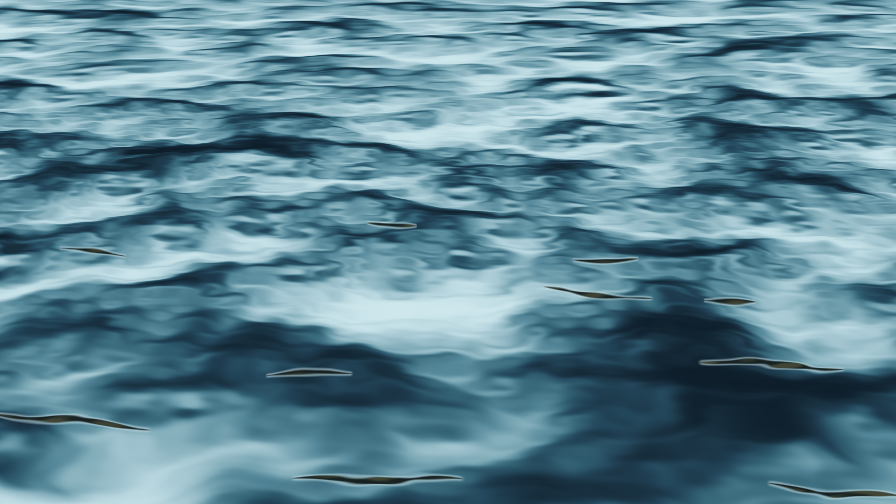
Reproduce this texture procedurally as a WebGL 2 fragment shader.

```glsl
#version 300 es
precision highp float;
// Rippled open water receding in perspective, with thin dark slicks between the waves.

uniform vec2 u_resolution;
out vec4 fragColor;

const float HORIZON = 1.4;             // height of the vanishing line, in canvas heights
const float BASE_FREQ = 4.5;           // lowest wave frequency along depth
const float STRETCH = 0.23;            // sideways frequency relative to depth
const float SHEAR = 0.08;              // slant of alternate wave trains
const float STEEPNESS = 0.018;         // sharpens the far side of each crest
const float NOISE_SIGMA = 0.2;         // spread of one gradient noise layer
const vec2 TONE_BIAS = vec2(-0.42, 0.42);  // near, far
const vec2 TONE_GAIN = vec2(1.05, 0.85);   // near, far
const vec2 SLICK_CELL = vec2(0.45, 0.075);
const float SLICK_CHANCE = 0.4;
const float SLICK_TOP = 0.62;
const vec3 SLICK_DARK = vec3(0.09, 0.13, 0.13);
const vec3 SLICK_OLIVE = vec3(0.25, 0.27, 0.21);
const vec3 SLICK_RIM = vec3(0.74, 0.85, 0.88);

// Water colours from shade to sky reflection, and the area share each is centred on
const vec3 WATER[8] = vec3[8](
  vec3(0.05, 0.11, 0.16), vec3(0.09, 0.18, 0.24), vec3(0.14, 0.28, 0.36),
  vec3(0.21, 0.40, 0.47), vec3(0.33, 0.53, 0.60), vec3(0.50, 0.67, 0.72),
  vec3(0.67, 0.80, 0.84), vec3(0.81, 0.91, 0.93));
const float SHARE[8] = float[8](0.0, 0.06, 0.175, 0.30, 0.455, 0.65, 0.88, 1.0);

vec2 hash2(vec2 cell) {
  uvec2 v = uvec2(ivec2(cell)) * 1664525u + 1013904223u;
  v.x += v.y * 1664525u;
  v.y += v.x * 1664525u;
  v ^= v >> 16u;
  v.x += v.y * 1664525u;
  v.y += v.x * 1664525u;
  v ^= v >> 16u;
  return vec2(v & 65535u) / 65535.0;
}

float cornerSlope(vec2 cell, vec2 corner, vec2 f) {
  vec2 g = hash2(cell + corner) * 2.0 - 1.0;
  return dot(g / max(length(g), 0.01), f - corner);
}

float gradientNoise(vec2 p) {
  vec2 c = floor(p), f = p - c;
  vec2 w = f * f * f * (f * (f * 6.0 - 15.0) + 10.0);
  float low = mix(cornerSlope(c, vec2(0, 0), f), cornerSlope(c, vec2(1, 0), f), w.x);
  float high = mix(cornerSlope(c, vec2(0, 1), f), cornerSlope(c, vec2(1, 1), f), w.x);
  return mix(low, high, w.y);
}

// Layered waves with unit spread; layers finer than a pixel fade out
float waves(vec2 surface, float footprint, float fineGain) {
  float sum = 0.0, power = 0.0, weight = 0.6, freq = BASE_FREQ;
  for (int i = 0; i < 5; i++) {
    float slant = (i % 2 == 0) ? SHEAR : -SHEAR;
    vec2 q = vec2(surface.x * STRETCH, surface.y + slant * surface.x) * freq;
    float w = weight * (1.0 - smoothstep(0.25, 0.6, freq * footprint));
    sum += w * gradientNoise(q + vec2(17.3, 41.7) * float(i + 1));
    power += w * w;
    weight = (i == 0) ? 1.0 : weight * fineGain;
    freq *= 2.0;
  }
  return sum / (NOISE_SIGMA * sqrt(power));
}

vec3 waterColour(float share) {
  vec3 c = WATER[0];
  for (int i = 1; i < 8; i++)
    c = mix(c, WATER[i], clamp((share - SHARE[i - 1]) / (SHARE[i] - SHARE[i - 1]), 0.0, 1.0));
  return c;
}

// Scattered tapering slicks with a pale rim
vec3 addSlicks(vec3 colour, vec2 p, float pixel) {
  vec2 home = floor(p / SLICK_CELL);
  float ragged = gradientNoise(p * vec2(14.0, 60.0));
  for (int j = -1; j <= 1; j++)
    for (int i = -1; i <= 1; i++) {
      vec2 cell = home + vec2(i, j);
      vec2 place = hash2(cell + 71.0), shape = hash2(cell + 233.0), pick = hash2(cell + 409.0);
      vec2 centre = (cell + 0.5 + (place - 0.5) * 0.6) * SLICK_CELL;
      if (pick.x > SLICK_CHANCE || centre.y > SLICK_TOP) continue;
      float size = mix(1.0, 0.5, clamp(centre.y / SLICK_TOP, 0.0, 1.0));
      vec2 d = p - centre;
      float u = d.x / (size * mix(0.07, 0.2, shape.x));
      float bend = mix(-0.11, 0.04, pick.y) * d.x + 0.005 * size * sin(d.x * 25.0 + 6.28 * place.x);
      float taper = max(1.0 - u * u, 0.0);
      float halfWidth = size * mix(0.004, 0.009, shape.y) * taper * (0.8 + 1.2 * ragged);
      float away = abs(d.y - bend);
      float present = smoothstep(0.0, 0.15, taper);
      float rim = 1.0 - smoothstep(0.0, 0.004 * size + pixel, away - halfWidth - 0.001);
      float body = 1.0 - smoothstep(-pixel, pixel, away - halfWidth);
      colour = mix(colour, SLICK_RIM, 0.6 * rim * present);
      colour = mix(colour, mix(SLICK_DARK, SLICK_OLIVE, smoothstep(-0.1, 0.4, ragged)), body * present);
    }
  return colour;
}

void main() {
  vec2 p = gl_FragCoord.xy / u_resolution.y;
  float pixel = 1.0 / u_resolution.y;

  // Project the canvas onto the water plane
  float depth = 1.0 / (HORIZON - p.y);
  vec2 surface = vec2((p.x - 0.5 * u_resolution.x * pixel) * depth, depth);
  float footprint = depth * depth * pixel;
  float fineGain = mix(0.42, 0.62, smoothstep(0.0, 0.6, p.y));

  // Lean the waves by their own height, then shade
  float lean = waves(surface, footprint, fineGain);
  float tone = waves(surface + vec2(0.0, STEEPNESS * lean), footprint, fineGain);
  tone = tone * mix(TONE_GAIN.x, TONE_GAIN.y, p.y) + mix(TONE_BIAS.x, TONE_BIAS.y, p.y);
  float share = 1.0 / (1.0 + exp(-1.7 * tone));

  fragColor = vec4(addSlicks(waterColour(share), p, pixel), 1.0);
}
```
